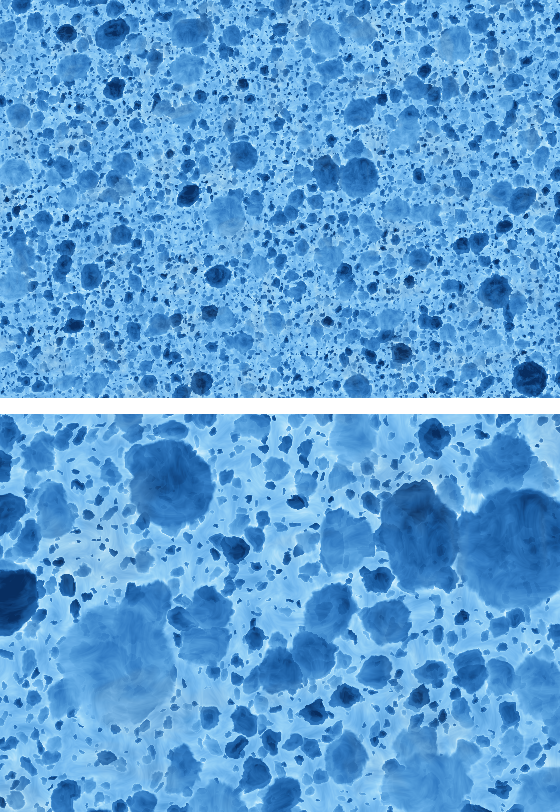
Top: the whole. Bottom: its middle third, enlarged.
This texture is drawn by a Shadertoy shader. Its source:

```glsl
// Blue cellulose sponge: pale ragged webbing pierced by pores of many sizes.

vec3 hash3(vec2 p) {
    vec3 q = fract(p.xyx * vec3(0.1031, 0.1030, 0.0973));
    q += dot(q, q.yxz + 33.33);
    return fract((q.xxy + q.yzz) * q.zyx);
}

// Layered, folded sines: irregular mottling around zero
float mottle(vec2 p) {
    float sum = 0.0, amp = 0.6;
    for (int i = 0; i < 5; i++) {
        p = mat2(0.8, 0.6, -0.6, 0.8) * p * 1.75 + 3.1;
        p += 0.9 * sin(p.yx * 0.7 + float(i));
        sum += amp * sin(p.x) * sin(p.y);
        amp *= 0.65;
    }
    return sum;
}

// Cellular pores: x = depth inside the nearest wall, y = random id, z = side light
vec3 pores(vec2 p, float density, float minRadius, float seed) {
    vec3 nearest = vec3(-1.0, 0.0, 0.0);
    vec2 cell = floor(p);
    for (int y = -1; y <= 1; y++)
    for (int x = -1; x <= 1; x++) {
        vec2 id = cell + vec2(x, y);
        vec3 place = hash3(id + seed);
        vec3 form = hash3(id + seed + 71.7);
        if (form.x > density) continue;
        vec2 q = p - id - 0.5 - 0.75 * (place.xy - 0.5);
        float side = dot(q, vec2(-0.5, -0.8));
        float angle = 1.2 + 2.0 * (form.y - 0.5);
        q = mat2(cos(angle), -sin(angle), sin(angle), cos(angle)) * q;
        q.y *= 1.0 + 0.5 * form.z;
        float depth = mix(minRadius, 0.5, place.z * place.z) - length(q);
        if (depth > nearest.x) nearest = vec3(depth, fract(form.y * 7.0 + form.z), side);
    }
    return nearest;
}

// Navy to near-white blue ramp, evenly spaced in tone
vec3 spongeColor(float tone) {
    vec3 ramp[7] = vec3[7](
        vec3(0.03, 0.18, 0.38), vec3(0.10, 0.36, 0.63), vec3(0.20, 0.49, 0.77),
        vec3(0.33, 0.62, 0.86), vec3(0.46, 0.73, 0.94), vec3(0.60, 0.83, 0.97),
        vec3(0.82, 0.94, 0.99));
    vec3 color = ramp[0];
    for (int i = 1; i < 7; i++)
        color = mix(color, ramp[i], clamp(tone * 5.0 - float(i - 1), 0.0, 1.0));
    return color;
}

void mainImage(out vec4 fragColor, in vec2 fragCoord) {
    vec2 uv = fragCoord / iResolution.y;

    // Ragged outlines
    vec2 p = uv + 0.005 * vec2(mottle(uv * 32.0), mottle(uv * 32.0 + 17.0));
    p += 0.0015 * vec2(mottle(uv * 110.0 + 5.0), mottle(uv * 110.0 + 29.0));

    // Webbing
    float patches = mottle(uv * 9.0 + 4.0);
    float grain = mottle(uv * 75.0);
    float tone = 0.84 + 0.09 * patches + 0.17 * grain;

    // Pores from fine to coarse, each layer cut into the last
    float scale = 95.0;
    for (int i = 0; i < 5; i++) {
        float size = float(i) / 4.0;
        vec3 pore = pores(p * scale + 13.0 * float(i), mix(0.72, 0.48, size),
                          mix(0.16, 0.25, size), 37.0 * float(i));
        float soft = max(0.02 + 0.07 * pore.y, 0.9 * scale / iResolution.y);
        float mask = smoothstep(-0.5 * soft, 0.5 * soft, pore.x);

        // Bright lip around the opening
        tone += 0.13 * smoothstep(-0.13, 0.0, pore.x) * (1.0 - mask);

        // Shaded floor with a torn dark hollow in the deeper pores
        float bottom = mix(0.14, 0.66, pore.y) + 0.35 * pore.z + 0.13 * grain;
        float hollow = smoothstep(0.08, 0.16, pore.x + 0.12 * patches + 0.06 * grain);
        bottom -= 0.2 * hollow * (1.0 - 0.7 * pore.y);
        tone = mix(tone, bottom, mask * mix(0.8, 0.88, size));
        scale *= 0.56;
    }

    // Slight greying in the mottled areas
    vec3 color = spongeColor(tone);
    float grey = 0.12 * smoothstep(0.1, 0.7, mottle(uv * 14.0 + 40.0));
    color = mix(color, vec3(dot(color, vec3(0.3, 0.5, 0.2))), grey);
    fragColor = vec4(color, 1.0);
}
```
